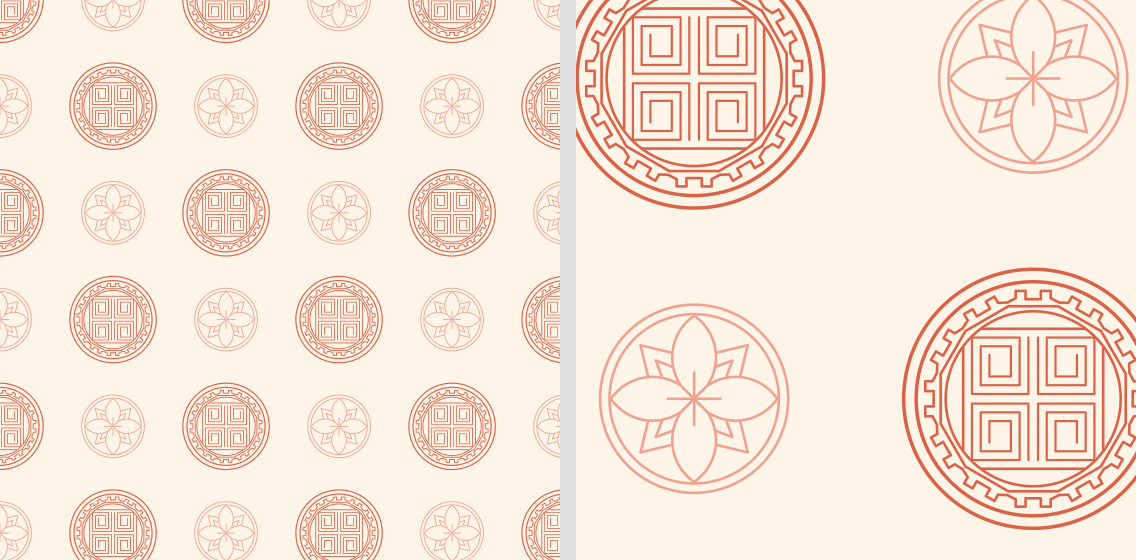
Left, the full canvas; right, a detail of the centre.
This pattern is drawn by a Shadertoy shader. Its source:

```glsl
const float TAU = 6.2831853;

float segment(vec2 p, vec2 a, vec2 b) {
    vec2 ab = b - a;
    return length(p - a - ab * clamp(dot(p - a, ab) / dot(ab, ab), 0.0, 1.0));
}

float ring(vec2 p, float radius) {
    return abs(length(p) - radius);
}

float stroke(float d, float width, float pixel) {
    return clamp((0.5 * width - d) / pixel + 0.5, 0.0, 1.0);
}

// Square spiral winding inward from one corner of a quadrant
float squareSpiral(vec2 p) {
    vec2 start = vec2(2.2, 28.0), dir = vec2(0.0, -1.0);
    float d = 1e3;
    for (int i = 0; i < 11; i++) {
        float len = 25.8 - 4.0 * float(max(i - 1, 0) / 2);
        vec2 end = start + dir * len;
        d = min(d, segment(p, start, end));
        start = end;
        dir = vec2(-dir.y, dir.x);
    }
    return d;
}

// Twelve stepped keys on a polygonal band
float keyBand(vec2 p) {
    float sector = TAU / 12.0;
    float a = mod(atan(p.x, p.y) + 0.5 * sector, sector) - 0.5 * sector;
    vec2 k = length(p) * vec2(abs(sin(a)), cos(a));
    float d = segment(k, vec2(0.0, 45.5), vec2(3.5, 45.5));
    d = min(d, segment(k, vec2(3.5, 45.5), vec2(3.5, 49.3)));
    d = min(d, segment(k, vec2(3.5, 49.3), vec2(8.0, 49.3)));
    d = min(d, segment(k, vec2(8.0, 49.3), vec2(8.0, 46.0)));
    d = min(d, segment(k, vec2(8.0, 46.0), vec2(11.8, 44.0)));
    return min(d, abs(k.y - 42.3));
}

float medallion(vec2 p, float pixel) {
    vec2 q = abs(p);
    vec2 chord = q.x > q.y ? q : q.yx;
    float rims = min(ring(p, 59.2), ring(p, 53.5));
    float fine = min(ring(p, 40.0), keyBand(p));
    fine = min(fine, segment(chord, vec2(32.0, 0.0), vec2(32.0, 24.0)));
    return max(stroke(rims, 1.6, pixel),
           max(stroke(fine, 1.2, pixel), stroke(squareSpiral(q), 1.0, pixel)));
}

float flower(vec2 p, float pixel) {
    vec2 q = abs(p);
    q = q.x > q.y ? q : q.yx;
    float d = min(ring(p, 43.0), ring(p, 38.7));
    // Leaf-shaped petals on the axes
    d = min(d, ring(q - vec2(19.0, -13.05), 23.05));
    // Pointed double petals on the diagonals
    d = min(d, segment(q, vec2(24.5), vec2(21.0, 10.0)));
    d = min(d, segment(q, vec2(17.5), vec2(14.5, 9.5)));
    // Stamens
    d = min(d, segment(q, vec2(0.0), vec2(12.0, 0.0)));
    d = min(d, segment(q, vec2(0.0), vec2(5.5)));
    return stroke(d, 1.2, pixel);
}

void mainImage(out vec4 fragColor, in vec2 fragCoord) {
    // The canvas is 768 design units high, measured from the top left
    float pixel = 768.0 / iResolution.y;
    vec2 p = vec2(fragCoord.x, iResolution.y - fragCoord.y) * pixel;
    p.y += 0.9;

    // Checkerboard of medallions and flowers
    vec2 cell = vec2(155.0, 146.4);
    vec2 id = floor(p / cell + 0.5);
    vec2 local = p - id * cell;
    bool isMedallion = mod(id.x + id.y, 2.0) < 0.5;

    vec3 cream = vec3(1.0, 0.957, 0.91);
    vec3 ink = isMedallion ? vec3(0.85, 0.39, 0.28) : vec3(0.93, 0.64, 0.56);
    float ornament = isMedallion ? medallion(local, pixel) : flower(local, pixel);
    fragColor = vec4(mix(cream, ink, ornament), 1.0);
}
```
